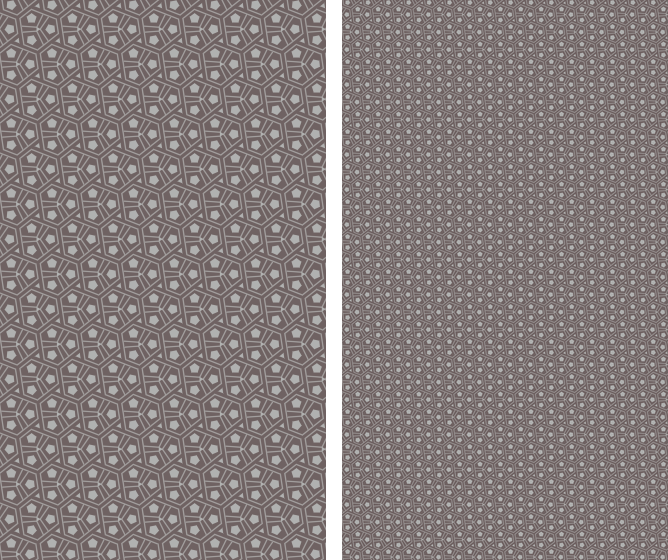
Left, the tile; right, the same tile 2 across and 2 down.
Reproduce this pattern procedurally as a Shadertoy shader.

```glsl
const float PI = 3.14159265;
const float ROOT3 = sqrt(3.0);
const float TWIST = 0.148;        // turn of the bands between clusters
const float BAND_HALF = 0.055;    // half the gap between clusters
const float LINE_HALF = 0.016;

const vec3 GROUND = vec3(0.435, 0.385, 0.385);
const vec3 LINE = vec3(0.635, 0.622, 0.618);
const vec3 FILL = vec3(0.692, 0.695, 0.69);

vec2 turn(vec2 p, float angle) {
    float c = cos(angle), s = sin(angle);
    return vec2(c * p.x - s * p.y, s * p.x + c * p.y);
}

// Regular polygon with one side facing along +x
float polygon(vec2 p, float sides, float apothem) {
    float angle = atan(p.y, p.x);
    float sector = 2.0 * PI / sides;
    return length(p) * cos(angle - round(angle / sector) * sector) - apothem;
}

// Turns one of three equal sectors onto the +x axis
vec2 foldThree(vec2 p) {
    float sector = 2.0 * PI / 3.0;
    return turn(p, -round(atan(p.y, p.x) / sector) * sector);
}

// Hexagon with alternating side distances, turned by the twist
float clusterShape(vec2 p, float twist, float bandHalf) {
    vec2 q = turn(p, -twist);
    float corner = 1.0 / ROOT3;
    float farSide = corner * cos(PI / 6.0 - twist) - bandHalf;
    float nearSide = corner * cos(PI / 6.0 + twist) - bandHalf;
    return max(polygon(q, 3.0, farSide), polygon(-q, 3.0, nearSide));
}

// Distances to the solid shapes (x) and to the lines (y) of one cluster
vec2 cluster(vec2 p, float twist, float bandHalf, float lineHalf) {
    float border = clusterShape(p, twist, bandHalf);
    vec2 q = foldThree(p);

    // Spokes that widen outward from the hub
    vec2 f = vec2(q.x, abs(q.y));
    float along = dot(f, vec2(0.5, 0.5 * ROOT3));
    float across = dot(f, vec2(0.5 * ROOT3, -0.5));
    float spoke = max(abs(across - 0.046 - 0.075 * along) - lineHalf, border);
    float lines = min(abs(border) - lineHalf, spoke);

    // Pentagons, hub triangle and the triangle between clusters
    float pentagon = polygon(turn(q - vec2(0.31, 0.0), -0.1), 5.0, 0.104);
    float hub = along - 0.034;
    vec2 gap = turn(p - vec2(0.0, 1.0 / ROOT3), -twist);
    float gapTriangle = polygon(gap, 3.0, sin(twist) / ROOT3 - bandHalf + 0.008);
    return vec2(min(pentagon, min(hub, gapTriangle)), lines);
}

// Offset from the nearest centre of a triangular lattice of unit pitch
vec2 latticeCell(vec2 p) {
    vec2 period = vec2(1.0, ROOT3);
    vec2 a = mod(p + 0.5 * period, period) - 0.5 * period;
    vec2 b = mod(p, period) - 0.5 * period;
    return dot(a, a) < dot(b, b) ? a : b;
}

float coverage(float dist, float pixel) {
    return 1.0 - smoothstep(-0.65 * pixel, 0.65 * pixel, dist);
}

void mainImage(out vec4 fragColor, in vec2 fragCoord) {
    // Eight columns, and eight pairs of staggered rows
    vec2 repeats = vec2(8.0, 8.0 * ROOT3);
    vec2 p = fragCoord / iResolution.xy * repeats - vec2(0.43, 0.144);
    float pixel = max(repeats.x / iResolution.x, repeats.y / iResolution.y);
    vec2 cell = latticeCell(p);

    // The cell itself and its six neighbours
    vec2 dist = cluster(cell, TWIST, BAND_HALF, LINE_HALF);
    for (int i = 0; i < 6; i++) {
        vec2 neighbour = turn(vec2(1.0, 0.0), float(i) * PI / 3.0);
        dist = min(dist, cluster(cell - neighbour, TWIST, BAND_HALF, LINE_HALF));
    }

    vec3 color = mix(GROUND, LINE, coverage(dist.y, pixel));
    color = mix(color, FILL, coverage(dist.x, pixel));
    fragColor = vec4(color, 1.0);
}
```
